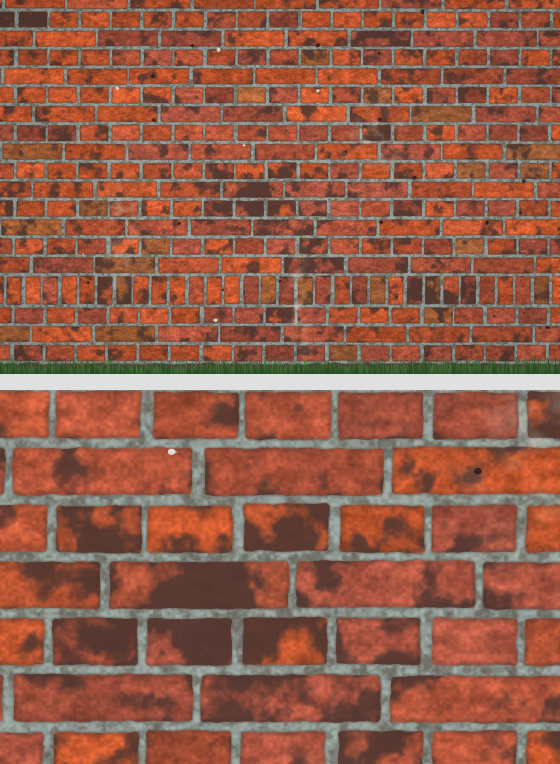
Top: the whole. Bottom: its middle third, enlarged.
Give the GLSL for this texture, as a Shadertoy shader.

```glsl
const vec3 ORANGE = vec3(0.74, 0.33, 0.18);
const vec3 RED = vec3(0.61, 0.30, 0.23);
const vec3 OCHRE = vec3(0.58, 0.37, 0.21);
const vec3 SOOT = vec3(0.29, 0.20, 0.18);
const vec3 MORTAR = vec3(0.56, 0.60, 0.58);
const vec3 MORTAR_SHADE = vec3(0.38, 0.37, 0.33);
const vec3 CHALK = vec3(0.76, 0.74, 0.69);
const vec3 SOIL = vec3(0.27, 0.27, 0.20);
const vec3 GRASS_DARK = vec3(0.14, 0.29, 0.12);
const vec3 GRASS_LIGHT = vec3(0.36, 0.55, 0.30);

const float WALL_TOP = 0.0273;   // first bed joint, measured downwards
const float COURSE = 0.0505;     // height of a normal course
const float HEADER = 0.0843;     // width of a header; a stretcher is double
const float SOLDIER = 0.0487;    // width of an upright brick
const float SOLDIER_ROW = 14.0;
const float SOLDIER_RATIO = 1.656;
const float JOINT = 0.0088;

struct Brick { vec2 local; vec2 size; vec2 id; };

float hash(vec2 p) {
    vec3 q = fract(p.xyx * 0.1031);
    q += dot(q, q.yzx + 33.33);
    return fract((q.x + q.y) * q.z);
}

float noise(vec2 p) {
    vec2 i = floor(p), f = fract(p);
    f = f * f * (3.0 - 2.0 * f);
    vec2 e = vec2(0.0, 1.0);
    return mix(mix(hash(i), hash(i + e.yx), f.x),
               mix(hash(i + e.xy), hash(i + e.yy), f.x), f.y);
}

float fbm(vec2 p) {
    float sum = 0.0, amp = 0.53;
    for (int i = 0; i < 4; i++) {
        sum += amp * noise(p);
        p = p * 2.07 + 17.3;
        amp *= 0.5;
    }
    return sum;
}

float roundBox(vec2 p, vec2 halfSize, float radius) {
    vec2 q = abs(p) - halfSize + radius;
    return length(max(q, 0.0)) + min(max(q.x, q.y), 0.0) - radius;
}

float smudge(vec2 p, vec2 center, vec2 radius) {
    vec2 q = (p - center) / radius;
    return exp(-dot(q, q));
}

// Headers and stretchers alternate, broken by one soldier course
Brick layBrick(vec2 p) {
    float c = (p.y - WALL_TOP) / COURSE;
    float afterSoldier = step(SOLDIER_ROW + SOLDIER_RATIO, c);
    c -= afterSoldier * (SOLDIER_RATIO - 2.0);
    float row = floor(c), height = COURSE, fy = fract(c);
    float width = HEADER, shift = 0.045;
    if (afterSoldier < 0.5 && c >= SOLDIER_ROW) {
        row = SOLDIER_ROW;
        height = COURSE * SOLDIER_RATIO;
        fy = (c - SOLDIER_ROW) / SOLDIER_RATIO;
        width = SOLDIER;
        shift = 0.072;
    } else if (mod(row, 2.0) > 0.5) {
        width = 2.0 * HEADER;
        shift = 0.008 + HEADER * mod((row + 1.0) * 0.5, 2.0);
    }
    float x = (p.x - shift + 0.012 * p.y) / width;
    vec2 size = vec2(width, height);
    return Brick((vec2(fract(x), fy) - 0.5) * size, size, vec2(floor(x), row) + 40.0);
}

vec3 brickColor(vec2 p, vec2 id, float d, float soot) {
    float tone = hash(id + 3.7) + 0.25 * (0.5 - p.y) - 0.1 * (p.x - 0.75);
    vec3 col = mix(RED, ORANGE, smoothstep(0.15, 0.75, tone));
    col = mix(col, OCHRE, 0.75 * step(0.91, hash(id + 11.0)));
    col *= 0.89 + 0.22 * hash(id + 21.0);
    col *= 0.72 + 0.56 * fbm(p * vec2(70.0, 110.0) + id);
    col *= 0.90 + 0.20 * noise(p * 330.0);
    // Burnt faces, blotches and worn rims
    float burnt = 0.6 * smoothstep(0.88, 1.0, hash(id + 31.0)) + soot;
    float blotch = smoothstep(0.53, 0.76, fbm(p * 34.0 + id * 5.0) + 0.38 * burnt);
    float rim = smoothstep(-0.0055, 0.0, d) * (0.25 + 0.6 * noise(p * 90.0));
    return mix(col, SOOT, clamp(0.85 * blotch + 0.25 * burnt + 0.6 * rim, 0.0, 0.9));
}

vec3 mortarColor(vec2 p, float d) {
    float light = smoothstep(0.22, 0.62, fbm(p * 120.0)) * smoothstep(-0.001, 0.0028, d);
    return mix(MORTAR_SHADE, MORTAR, 0.2 + 0.8 * light) * (0.9 + 0.2 * noise(p * 310.0));
}

// Sparse flecks: x is dark pits, y is pale chips
vec2 flecks(vec2 p, float scale, float px) {
    vec2 id = floor(p / scale);
    vec2 center = 0.25 + 0.5 * vec2(hash(id + 5.0), hash(id + 9.0));
    float kind = hash(id + 71.0);
    float r = 0.0015 + 0.004 * hash(id + 13.0) + 0.004 * (noise(p * 180.0) - 0.5);
    float mask = smoothstep(px, -px, length(p - (id + center) * scale) - r);
    return mask * vec2(step(0.78, kind), step(kind, 0.05));
}

vec3 drawGrass(vec3 col, vec2 p, float px) {
    float y = 1.0 - p.y;
    float ground = 0.011 + 0.009 * noise(vec2(p.x * 14.0, 2.0)) + 0.003 * p.x;
    col = mix(col, SOIL, smoothstep(-0.004, 0.004, 0.027 - y + 0.01 * (noise(p * 60.0) - 0.5)));
    for (int i = 0; i < 7; i++) {
        float layer = float(i), x = p.x / 0.011 + layer * 0.37;
        vec2 id = vec2(floor(x), layer + 60.0);
        float tall = ground + 0.025 * pow(hash(id), 2.0);
        float t = y / tall;
        float bend = 0.7 * (hash(id + 7.0) - 0.5) * t * t;
        float d = abs(fract(x) - 0.5 - bend) * 0.011 - 0.0028 * (1.0 - t);
        vec3 blade = mix(GRASS_DARK, GRASS_LIGHT, hash(id + 15.0) * (0.35 + 0.65 * t));
        col = mix(col, blade, smoothstep(px, -px, d) * step(t, 1.0));
    }
    return col;
}

void mainImage(out vec4 fragColor, in vec2 fragCoord) {
    vec2 uv = fragCoord / iResolution.xy;
    vec2 p = vec2(uv.x * 1.5, 1.0 - uv.y);
    float px = 0.7 / iResolution.y;

    // Brick outline with uneven placing and chipped edges
    Brick b = layBrick(p);
    vec2 jitter = (vec2(hash(b.id), hash(b.id + 50.0)) - 0.5) * vec2(0.004, 0.002);
    vec2 halfSize = 0.5 * (b.size - JOINT);
    float d = roundBox(b.local - jitter, halfSize, 0.003) + 0.0032 * (fbm(p * 75.0) - 0.5);

    // Local weathering
    float soot = smudge(p, vec2(0.68, 0.53), vec2(0.11, 0.045))
               + smudge(p, vec2(1.15, 0.775), vec2(0.07, 0.04));
    float chalk = smudge(p, vec2(0.325, 0.60), vec2(0.035, 0.12))
                + smudge(p, vec2(0.80, 0.82), vec2(0.025, 0.13))
                + 0.7 * smudge(p, vec2(1.00, 0.38), vec2(0.07, 0.09));

    float face = smoothstep(px, -px, d);
    vec3 col = mix(mortarColor(p, d), brickColor(p, b.id, d, soot), face);
    float bloom = smoothstep(0.35, 0.75, fbm(p * 50.0 + 8.0)) * mix(0.9, 0.4, face);
    col = mix(col, CHALK, clamp(chalk * bloom, 0.0, 0.8));
    vec2 spots = flecks(p, 0.09, px);
    col = mix(col, SOOT * 0.45, 0.8 * spots.x);
    col = mix(col, CHALK * 1.1, spots.y);

    col = drawGrass(col, p, px);
    vec2 q = uv - 0.5;
    fragColor = vec4(col * (1.06 - 0.3 * dot(q, q)), 1.0);
}
```
